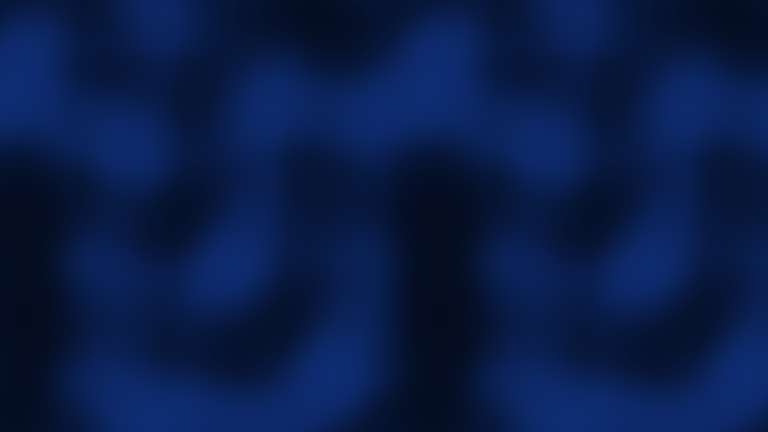
A Shadertoy shader for this background:

```glsl
// Soft navy clouds: one octave of gradient noise that repeats sideways. The
// gradients lean across the rising diagonal, so light and dark blobs join
// into strands running from lower left to upper right.

float hash(vec2 cell) {
    vec3 p = fract(vec3(cell.xyx) * 0.1031);
    p += dot(p, p.yzx + 33.33);
    return fract((p.x + p.y) * p.z);
}

// Slope at a lattice point: either way across the diagonal, with some spread
vec2 latticeSlope(vec2 cell) {
    vec2 wrapped = vec2(mod(cell.x, 4.0), cell.y) + 17.0;
    float spread = 2.2 * (hash(wrapped) - 0.5);
    float side = hash(wrapped + 41.0) < 0.5 ? -1.0 : 1.0;
    float angle = spread - radians(45.0);
    return side * vec2(cos(angle), sin(angle));
}

float cornerValue(vec2 cell, vec2 f, vec2 corner) {
    return dot(latticeSlope(cell + corner), f - corner);
}

float diagonalNoise(vec2 p) {
    vec2 cell = floor(p);
    vec2 f = fract(p);
    vec2 blend = f * f * (3.0 - 2.0 * f);
    float low = mix(cornerValue(cell, f, vec2(0, 0)), cornerValue(cell, f, vec2(1, 0)), blend.x);
    float high = mix(cornerValue(cell, f, vec2(0, 1)), cornerValue(cell, f, vec2(1, 1)), blend.x);
    return mix(low, high, blend.y);
}

void mainImage(out vec4 fragColor, in vec2 fragCoord) {
    vec2 uv = fragCoord / iResolution.y;

    // About four cells fill the canvas height
    float cloud = diagonalNoise(uv * 4.15 + vec2(0.3, 0.4));

    // Soft limits keep broad plateaus of light and dark
    float brightness = 0.55 + 0.5 * tanh(2.6 * cloud);

    // Near-black navy to royal blue
    vec3 color = mix(vec3(0.01, 0.03, 0.08), vec3(0.055, 0.18, 0.46), brightness);
    fragColor = vec4(color, 1.0);
}
```
